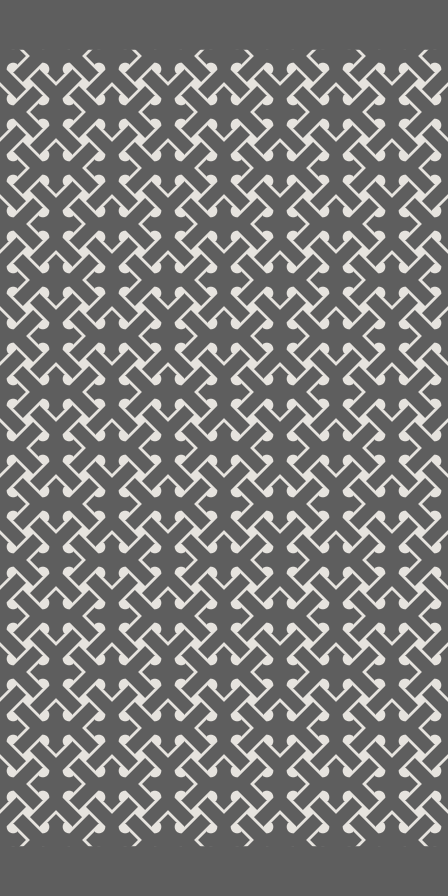
Reproduce this pattern procedurally as a WebGL 1 fragment shader.

```glsl
precision highp float;
// Cream interlaced pinwheels on a grey ground, in a mirrored tile grid with plain bands at top and bottom.

uniform vec2 u_resolution;

const vec3 GROUND = vec3(0.37, 0.37, 0.37);
const vec3 CREAM = vec3(0.90, 0.89, 0.87);

const float TILES_ACROSS = 8.0;
const float BAND_HALF = 4.0 / 9.0;   // half height of the patterned band, in canvas heights

// Lengths below are in tile widths.
const float HUB = 0.09;              // half size of the square at the centre
const float LINE = 0.05;             // line width
const float OUTER = 0.355;           // distance from the centre to a bar's outer line
const float KNOB_RADIUS = 0.115;     // rounded ends of the cross arms
const float KNOB_CENTER = 0.375;

// Cross arm with a rounded end, running from the origin along +y.
float armDistance(vec2 p) {
  p.y -= clamp(p.y, 0.0, KNOB_CENTER);
  return length(p) - KNOB_RADIUS;
}

// Line along the outer side of a bar, open towards +x.
float outerLineDistance(vec2 p) {
  return max(abs(p.y - OUTER) - 0.5 * LINE, -HUB - p.x);
}

// Square-ended bar lying over the cross, open towards +x.
float barDistance(vec2 p) {
  float inner = HUB;
  float outer = OUTER - 0.5 * LINE;
  float across = abs(p.y - 0.5 * (inner + outer)) - 0.5 * (outer - inner);
  return max(across, LINE - HUB - p.x);
}

// Four arms and lines, with the four bars cut out of them.
float pinwheelDistance(vec2 p) {
  float light = 1.0;
  float bars = 1.0;
  for (int i = 0; i < 4; i++) {
    light = min(light, min(armDistance(p), outerLineDistance(p)));
    bars = min(bars, barDistance(p));
    p = vec2(-p.y, p.x);
  }
  return max(light, -bars);
}

float coverage(float d, float pixel) {
  return clamp(0.5 - d / pixel, 0.0, 1.0);
}

void main() {
  // Tile grid centred on the canvas, so that a tile corner is in the middle.
  float pixel = TILES_ACROSS / u_resolution.x;
  vec2 grid = (gl_FragCoord.xy - 0.5 * u_resolution) * pixel;
  vec2 cell = floor(grid);
  vec2 p = grid - cell - 0.5;

  // Mirror every other tile as on a checkerboard, then turn by 45 degrees.
  if (mod(cell.x + cell.y, 2.0) > 0.5) p.x = -p.x;
  p = vec2(p.x + p.y, p.y - p.x) * sqrt(0.5);

  float bandEdge = abs(grid.y) - BAND_HALF * u_resolution.y * pixel;
  float light = coverage(pinwheelDistance(p), pixel) * coverage(bandEdge, pixel);
  gl_FragColor = vec4(mix(GROUND, CREAM, light), 1.0);
}
```
